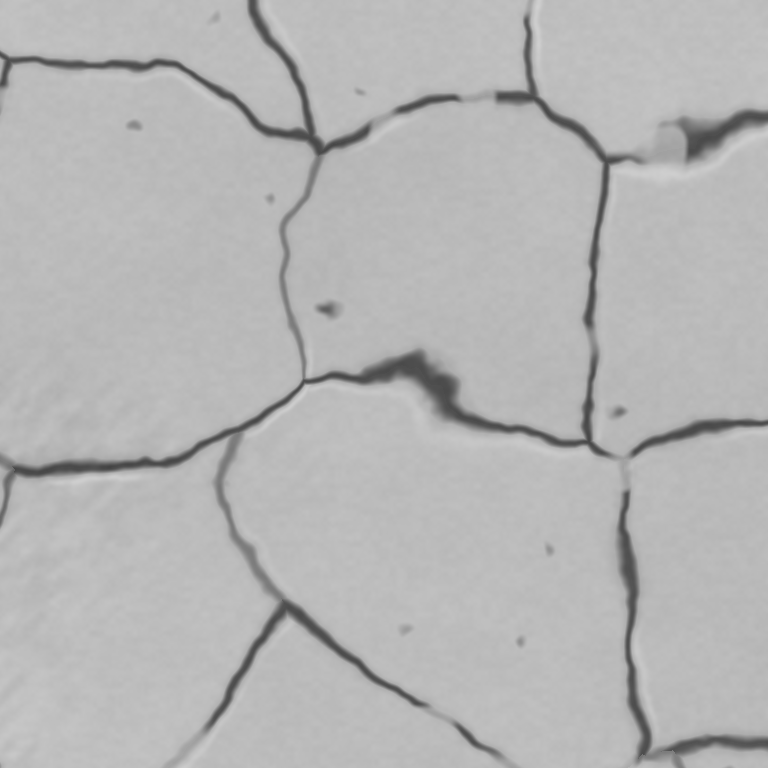
Write a Shadertoy shader that draws this texture.

```glsl
#define GRAIN_SCALE 2.7
#define LINE_WIDTH 0.0062
#define LINE_SOFTNESS 0.0065
#define LINE_DEPTH 0.43
#define FRINGE 0.17
#define RIM_GLOW 0.08
#define SPECK_GRID 4.5
#define SPECK_SHARE 0.55
#define METAL_GREY 0.732
#define FILM_NOISE 0.021
#define SHADING 0.035

float hash(vec2 p) {
    vec3 q = fract(p.xyx * 0.1031);
    q += dot(q, q.yzx + 33.33);
    return fract((q.x + q.y) * q.z);
}

vec2 hash2(vec2 p) {
    return vec2(hash(p + 17.0), hash(p + 71.0));
}

float noise(vec2 p) {
    vec2 i = floor(p), f = fract(p);
    f = f * f * (3.0 - 2.0 * f);
    return mix(mix(hash(i), hash(i + vec2(1, 0)), f.x),
               mix(hash(i + vec2(0, 1)), hash(i + vec2(1, 1)), f.x), f.y);
}

vec2 noise2(vec2 p) {
    return vec2(noise(p), noise(p + 43.7)) - 0.5;
}

vec2 grainSite(vec2 cell) {
    return cell + 0.5 + 0.98 * (hash2(cell) - 0.5);
}

// Returns boundary ink, bright rim and the tone of the grain
vec3 grains(vec2 uv) {
    vec2 p = uv * GRAIN_SCALE + 11.0;
    p += 0.26 * noise2(uv * 6.0) + 0.045 * noise2(uv * 24.0) + 0.012 * noise2(uv * 70.0);

    // Nearest grain centre
    vec2 home = floor(p), toHome = vec2(9.0);
    for (int k = 0; k < 9; k++) {
        vec2 cell = floor(p) + vec2(k % 3 - 1, k / 3 - 1);
        vec2 r = grainSite(cell) - p;
        if (dot(r, r) < dot(toHome, toHome)) { toHome = r; home = cell; }
    }

    // Each boundary has its own strength; width and gaps vary along it
    float swell = smoothstep(0.2, 0.8, noise(uv * 12.0 + 5.0));
    float gap = mix(0.25, 1.0, smoothstep(0.12, 0.26, noise(uv * 16.0 + 60.0)));
    float ink = 0.0, rim = 0.0;
    for (int k = 0; k < 25; k++) {
        vec2 cell = home + vec2(k % 5 - 2, k / 5 - 2);
        if (cell == home) continue;
        vec2 r = grainSite(cell) - p;
        vec2 normal = normalize(r - toHome);
        float d = dot(0.5 * (r + toHome), normal) / GRAIN_SCALE;
        float strength = mix(0.55, 1.0, smoothstep(0.05, 0.3, hash(home + cell + 3.0)));
        float width = LINE_WIDTH * mix(0.45, 1.25, swell) * mix(0.3, 1.0, strength);
        float core = 1.0 - smoothstep(0.15 * width, width + LINE_SOFTNESS, d);
        float spread = d / (width + 0.008);
        float line = max(core, FRINGE * exp(-spread * spread * spread));
        ink = max(ink, line * strength * gap);
        float offset = (d - width - 0.011) / 0.006;
        float lit = max(0.0, dot(normal, vec2(-0.6, 0.8)));
        rim = max(rim, lit * exp(-offset * offset));
    }
    rim *= smoothstep(0.3, 0.65, noise(uv * 8.0 + 90.0));
    return vec3(ink, rim, hash(home + 29.0) - 0.5);
}

// Scattered inclusions, mostly small and faint
float specks(vec2 uv) {
    vec2 p = uv + 0.012 * noise2(uv * 60.0);
    vec2 base = floor(p * SPECK_GRID);
    float ink = 0.0;
    for (int k = 0; k < 9; k++) {
        vec2 cell = base + vec2(k % 3 - 1, k / 3 - 1);
        vec2 centre = (cell + hash2(cell + 131.0)) / SPECK_GRID;
        float size = hash(cell + 211.0);
        float radius = mix(0.006, 0.019, pow(size, 6.0));
        float depth = mix(0.2, 0.95, size * size * size);
        float blob = 1.0 - smoothstep(0.1 * radius, radius + 0.005, length(p - centre));
        ink = max(ink, blob * depth * step(hash(cell + 307.0), SPECK_SHARE));
    }
    return ink;
}

void mainImage(out vec4 fragColor, in vec2 fragCoord) {
    vec2 uv = fragCoord / iResolution.y;
    vec3 grain = grains(uv);

    // Polished metal: tone per grain, soft shading, fine mottling
    float grey = METAL_GREY + 0.02 * grain.z;
    grey += SHADING * (noise(uv * 2.5 + 20.0) - 0.5);
    grey += 0.4 * SHADING * (noise(uv * 14.0 + 33.0) - 0.5);
    grey += FILM_NOISE * (noise(uv * vec2(90.0, 120.0)) - 0.5);
    grey += 0.5 * FILM_NOISE * (noise(uv * 210.0 + 8.0) - 0.5);

    // Patches of faint etched ripples
    float etched = smoothstep(0.55, 0.85, noise(uv * 2.5 + 51.0));
    vec2 along = vec2(uv.x + uv.y, 2.0 * (uv.y - uv.x));
    grey += 0.07 * etched * (noise(along * 28.0) - 0.5);

    grey += RIM_GLOW * grain.y * (1.0 - grain.x);
    grey -= LINE_DEPTH * max(grain.x, specks(uv));
    fragColor = vec4(vec3(grey), 1.0);
}
```
